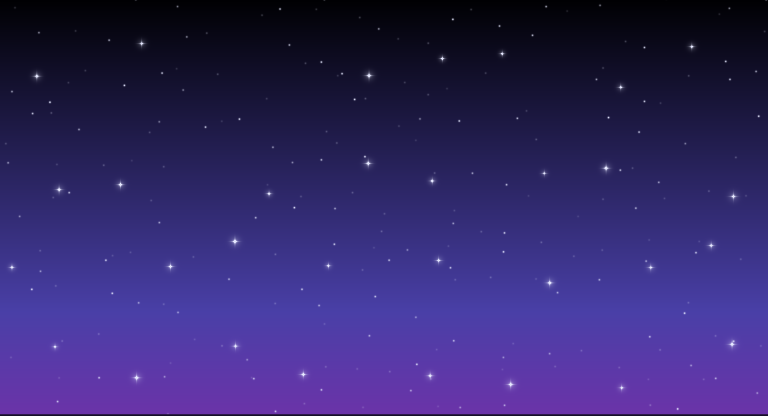
Reproduce this background procedurally as a WebGL 2 fragment shader.

```glsl
#version 300 es
precision highp float;
// Night sky fading from black through indigo to violet, scattered with sparkling stars.

uniform vec2 u_resolution;
out vec4 outColor;

// Sky colours, from the top down
const vec3 ZENITH = vec3(0.0, 0.0, 0.01);
const vec3 INDIGO = vec3(0.288, 0.248, 0.655);
const vec3 VIOLET = vec3(0.42, 0.20, 0.66);
const float INDIGO_DEPTH = 0.75;   // depth below the top edge
const float GROUND_HEIGHT = 0.004; // dark strip on the lower edge
const vec3 GROUND_COLOR = vec3(0.09, 0.06, 0.16);

// Stars: lengths are fractions of the canvas height
const vec3 STAR_COLOR = vec3(0.90, 0.91, 1.0);
const float SPARKLE_CELL = 0.231;
const float SPARKLE_DENSITY = 0.92;
const float CORE_RADIUS = 0.0042;
const float HALO_RADIUS = 0.0125;
const float RAY_LENGTH = 0.0095;
const float RAY_WIDTH = 0.0016;
const float DOT_CELL = 0.105;
const float DOT_DENSITY = 0.62;
const float DOT_RADIUS = 0.0024;
const int DOT_LAYERS = 2;

vec3 hash3(vec2 cell, float seed) {
    vec3 p = fract(vec3(cell.xyx + seed) * vec3(0.1031, 0.1030, 0.0973));
    p += dot(p, p.yxz + 33.33);
    return fract((p.xxy + p.yzz) * p.zyx);
}

float gaussian(float x, float radius) {
    float t = x / radius;
    return exp(-t * t);
}

vec3 skyGradient(float depth) {
    vec3 upper = mix(ZENITH, INDIGO, clamp(depth / INDIGO_DEPTH, 0.0, 1.0));
    float lower = clamp((depth - INDIGO_DEPTH) / (1.0 - INDIGO_DEPTH), 0.0, 1.0);
    return mix(upper, VIOLET, lower);
}

// Offset from the star in the cell around p; margin keeps it off the cell edge
vec2 starOffset(vec2 p, float cellSize, float margin, vec2 jitter) {
    return (fract(p / cellSize) - mix(vec2(margin), vec2(1.0 - margin), jitter)) * cellSize;
}

// Bright core with a soft halo and four thin rays
float sparkle(vec2 p, float pixel) {
    vec2 cell = floor(p / SPARKLE_CELL);
    vec3 place = hash3(cell, 17.0);
    vec3 look = hash3(cell, 61.0);
    float size = mix(0.65, 1.0, look.x);
    vec2 d = abs(starOffset(p, SPARKLE_CELL, 0.12, place.xy));
    float r = length(d);
    float width = max(RAY_WIDTH * size, 0.5 * pixel);
    float rays = gaussian(d.x, RAY_LENGTH * size) * gaussian(d.y, width)
               + gaussian(d.y, RAY_LENGTH * size) * gaussian(d.x, width);
    float light = 0.75 * gaussian(r, CORE_RADIUS * size)
                + 0.24 * gaussian(r, HALO_RADIUS * size) + 0.5 * rays;
    return light * mix(0.7, 1.0, look.y) * step(place.z, SPARKLE_DENSITY);
}

// Tiny dots; each further layer is fainter
float starDots(vec2 p, float pixel) {
    float light = 0.0;
    for (int i = 0; i < DOT_LAYERS; i++) {
        float layer = float(i);
        vec2 q = p + layer * vec2(0.037, 0.061);
        vec2 cell = floor(q / DOT_CELL);
        vec3 place = hash3(cell, 101.0 + 37.0 * layer);
        float shine = mix(0.45, 0.95, hash3(cell, 211.0).x) / (1.0 + 2.5 * layer);
        float r = length(starOffset(q, DOT_CELL, 0.06, place.xy));
        light += shine * gaussian(r, max(DOT_RADIUS, 0.6 * pixel)) * step(place.z, DOT_DENSITY);
    }
    return light;
}

void main() {
    vec2 p = gl_FragCoord.xy / u_resolution.y;
    float pixel = 1.0 / u_resolution.y;

    vec3 color = skyGradient(1.0 - p.y);
    float light = sparkle(p, pixel) + starDots(p, pixel);
    color = mix(color, STAR_COLOR, clamp(light, 0.0, 1.0));

    // Thin ground strip with a smooth upper edge
    float sky = smoothstep(-0.5 * pixel, 0.5 * pixel, p.y - GROUND_HEIGHT);
    outColor = vec4(mix(GROUND_COLOR, color, sky), 1.0);
}
```
